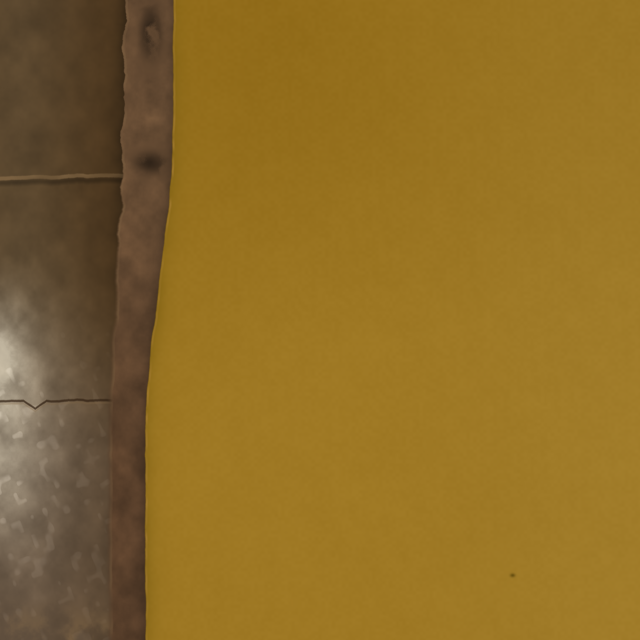
Give the GLSL for this texture, as a WebGL 2 fragment shader.

```glsl
#version 300 es
precision highp float;

uniform vec2 u_resolution;
out vec4 fragColor;

// Wall paint
const vec3 PAINT_DARK = vec3(0.555, 0.408, 0.090);
const vec3 PAINT_LIGHT = vec3(0.640, 0.490, 0.155);
const vec3 PAINT_EDGE = vec3(0.475, 0.365, 0.065);
const vec3 PAINT_LIP = vec3(0.640, 0.480, 0.190);

// Tile and mortar
const vec3 TILE_DARK = vec3(0.285, 0.200, 0.105);
const vec3 TILE_TOP = vec3(0.350, 0.275, 0.180);
const vec3 TILE_LOW = vec3(0.385, 0.315, 0.245);
const vec3 TILE_SHINE = vec3(0.730, 0.685, 0.600);
const vec3 MORTAR_TOP = vec3(0.405, 0.300, 0.205);
const vec3 MORTAR_LOW = vec3(0.350, 0.250, 0.170);
const vec3 JOINT_LIGHT = vec3(0.500, 0.395, 0.265);
const vec3 CRACK = vec3(0.200, 0.135, 0.080);

// Layout: x of each border at the bottom and the top
const vec2 PAINT_BORDER = vec2(0.2275, 0.2705);
const vec2 TILE_BORDER = vec2(0.1720, 0.1935);
const vec2 BEND = vec2(0.32, 0.80);
const float UPPER_JOINT = 0.722;
const float LOWER_JOINT = 0.374;
const vec2 SPECK = vec2(0.801, 0.101);

float hash(vec2 p) {
    return fract(sin(dot(p, vec2(127.1, 311.7))) * 43758.5453);
}

float noise(vec2 p) {
    vec2 i = floor(p), f = fract(p);
    f = f * f * (3.0 - 2.0 * f);
    return mix(mix(hash(i), hash(i + vec2(1, 0)), f.x),
               mix(hash(i + vec2(0, 1)), hash(i + vec2(1, 1)), f.x), f.y);
}

float fbm(vec2 p) {
    float sum = 0.0, gain = 0.5;
    for (int i = 0; i < 5; i++) {
        sum += gain * noise(p);
        p = p * 2.03 + 17.3;
        gain *= 0.5;
    }
    return sum;
}

float blob(vec2 p, vec2 centre, vec2 radius) {
    vec2 d = (p - centre) / radius;
    return exp(-dot(d, d));
}

// Soft line of a given half width
float line(float d, float width, float pixel) {
    return 1.0 - smoothstep(width - pixel, width + pixel, abs(d));
}

vec3 paintColor(vec2 p, float d, float pixel) {
    float light = 0.78 - 0.30 * smoothstep(0.3, 1.0, p.y) + 0.16 * (p.x - 0.5);
    light -= 0.36 * blob(p, vec2(0.42, 0.90), vec2(0.22, 0.32));
    light += 0.22 * (fbm(p * 4.0) - 0.5) + 0.16 * (fbm(p * vec2(38, 30)) - 0.5);
    vec3 col = mix(PAINT_DARK, PAINT_LIGHT, light);
    col += 0.012 * (noise(p * 190.0) - 0.5);
    col += vec3(0.0, 0.006, 0.015) * smoothstep(0.55, 1.0, p.x);

    // Shaded rim with a thin raised lip
    float rim = exp(-max(d, 0.0) / 0.012) * (0.55 + 0.45 * noise(p * vec2(8, 22)));
    col = mix(col, PAINT_EDGE, 0.75 * rim);
    float lip = line(d - 0.002, 0.0015, pixel) * noise(p * vec2(30, 75));
    col = mix(col, PAINT_LIP, 0.8 * lip);
    return mix(col, PAINT_EDGE * 0.75, 0.8 * blob(p, SPECK, vec2(0.004, 0.003)));
}

vec3 tileColor(vec2 p, float pixel) {
    float grain = fbm(p * vec2(34, 28));
    float low = 1.0 - smoothstep(0.25, 0.62, p.y);
    vec3 col = mix(TILE_TOP, TILE_LOW, low);
    col = mix(col, TILE_DARK, smoothstep(0.02, 0.19, p.x) * (0.80 - 0.50 * low));

    // Light reflected from the left
    float shine = 0.85 * blob(p, vec2(-0.01, 0.445), vec2(0.055, 0.085));
    shine += 0.62 * blob(p, vec2(-0.01, 0.29), vec2(0.065, 0.13));
    shine += 0.22 * blob(p, vec2(0.06, 0.33), vec2(0.08, 0.20));
    col = mix(col, TILE_SHINE, clamp(shine * (0.65 + 0.7 * grain), 0.0, 1.0));
    col *= 0.86 + 0.28 * grain;

    // Worn patches and fine scratches
    float scratch = smoothstep(0.70, 0.92, noise(p * mat2(85, 35, -30, 65)));
    col += 0.11 * scratch * low * (0.3 + shine);
    float worn = smoothstep(0.08, 0.0, p.y + 0.05 * (grain - 0.5));
    col = mix(col, JOINT_LIGHT, worn * smoothstep(0.35, 0.7, grain) * 0.65);

    // Upper joint is pale, lower one is cracked
    float wave = 0.006 * (fbm(p.xx * vec2(35, 12)) - 0.5);
    float upper = p.y - UPPER_JOINT - wave - 0.02 * p.x;
    col *= 1.0 - 0.25 * line(upper + 0.007, 0.004, 0.004);
    col = mix(col, JOINT_LIGHT, line(upper, 0.003, pixel) * (0.35 + 0.65 * noise(p * 60.0)));
    float notch = 0.013 * max(0.0, 1.0 - abs(p.x - 0.055) / 0.018);
    float lower = p.y - LOWER_JOINT - wave + notch;
    col = mix(col, CRACK, 0.75 * line(lower, 0.0018, pixel));
    return mix(col, JOINT_LIGHT, 0.5 * line(lower + 0.004, 0.0015, pixel) * grain);
}

vec3 mortarColor(vec2 p, float dPaint, float dTile, float pixel) {
    float grain = fbm(p * vec2(46, 38));
    vec3 col = mix(MORTAR_LOW, MORTAR_TOP, smoothstep(0.2, 0.8, p.y));
    col *= 0.80 + 0.40 * grain;
    float stain = blob(p, vec2(0.235, 0.95), vec2(0.018, 0.045));
    stain += blob(p, vec2(0.235, 0.745), vec2(0.026, 0.018));
    col *= 1.0 - 0.55 * stain * smoothstep(0.25, 0.6, grain);
    col = mix(col, JOINT_LIGHT, 0.45 * line(dTile - 0.002, 0.002, pixel) * noise(p * 55.0));
    return col * (1.0 - 0.22 * exp(dPaint / 0.008));
}

void main() {
    vec2 p = gl_FragCoord.xy / u_resolution;
    float pixel = 1.0 / min(u_resolution.x, u_resolution.y);
    float bend = smoothstep(BEND.x, BEND.y, p.y);

    // Signed distances from the two vertical borders
    float rough = fbm(vec2(p.y * 34.0, 3.7)) - 0.5;
    float dPaint = p.x - mix(PAINT_BORDER.x, PAINT_BORDER.y, bend) - 0.004 * rough;
    float dTile = p.x - mix(TILE_BORDER.x, TILE_BORDER.y, bend) - mix(0.005, 0.018, bend) * rough;

    vec3 tile = tileColor(p, pixel);
    tile *= 1.0 - 0.30 * exp(min(dTile, 0.0) / 0.010) * mix(0.3, 1.0, bend);
    vec3 mortar = mortarColor(p, min(dPaint, 0.0), dTile, pixel);
    float seam = mix(0.006, 0.0015, bend);
    vec3 col = mix(tile, mortar, smoothstep(-seam, seam, dTile));
    col = mix(col, paintColor(p, dPaint, pixel), smoothstep(-pixel, pixel, dPaint));
    fragColor = vec4(col, 1.0);
}
```
